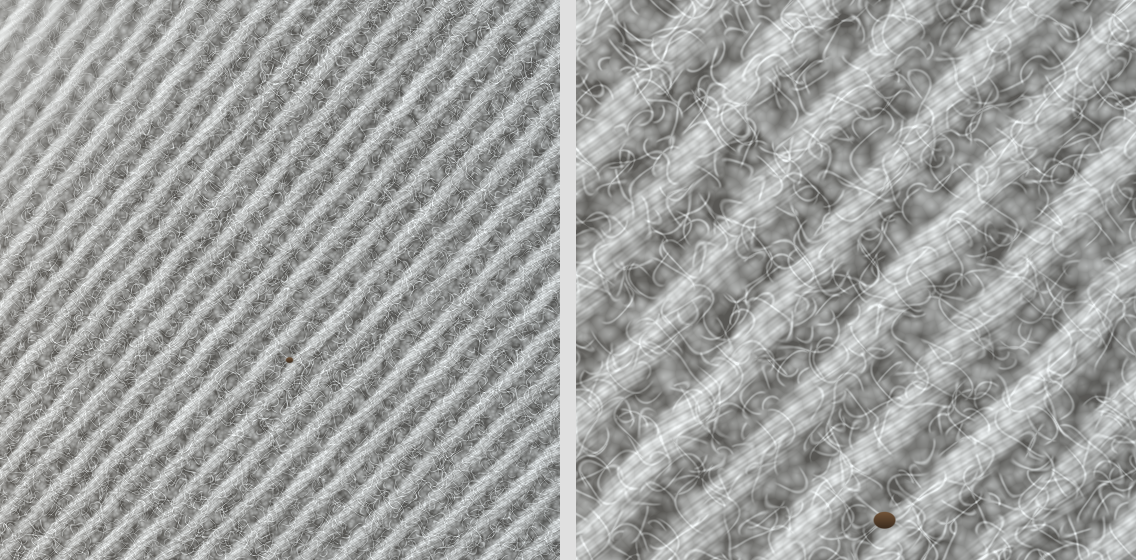
Left: the whole. Right: its middle third, enlarged.
A Shadertoy shader for this texture:

```glsl
// Pale ribbed cloth: diagonal twisted yarns, lumpy valleys and loose curled fibres.
#define RIBS vec2(15.8, 13.0) // ribs across and down
#define FAN 1.5            // how much the ribs fan out
#define RIB_HALF 0.32      // half width of a yarn, in rib spacings
#define PLIES 1.15         // twists per rib spacing along a yarn
#define TWIST 3.4          // slant of the twist
#define FIBRE_WIDTH 0.0014 // canvas units
#define FUZZ 0.40          // strength of the loose fibres
#define SHADOW vec3(0.345, 0.342, 0.330)
#define LIGHT vec3(0.925, 0.940, 0.942)
#define SPECK_POS vec2(0.517, 0.357)
#define SPECK_COLOR vec3(0.42, 0.31, 0.21)

const float TAU = 6.28318;

vec2 hash2(vec2 p) {
    vec3 q = fract(p.xyx * vec3(0.1031, 0.1030, 0.0973));
    q += dot(q, q.yzx + 33.33);
    return fract((q.xx + q.yz) * q.zy);
}

// Distance to the nearest scattered point
float cellular(vec2 p) {
    vec2 cell = floor(p), f = p - cell;
    float nearest = 2.0;
    for (int j = -1; j <= 1; j++)
        for (int i = -1; i <= 1; i++) {
            vec2 o = vec2(i, j);
            nearest = min(nearest, length(o + hash2(cell + o) - f));
        }
    return nearest;
}

// Smooth drifting variation from layered sines, about -1 to 1
float drift(vec2 p) {
    return 0.5 * sin(p.x + 1.7 * sin(p.y * 0.8)) + 0.5 * sin(p.y * 1.3 + 1.9 * sin(p.x * 0.7 + 2.0));
}

// One random crooked arc per cell: bright line with a soft dark edge
float curledFibres(vec2 p, float cells, float pixel) {
    p += 0.0035 * sin(p.yx * 160.0 + cells);
    p *= cells;
    float width = max(FIBRE_WIDTH, pixel) * cells;
    vec2 cell = floor(p), f = p - cell;
    float line = 0.0, halo = 0.0;
    for (int j = -1; j <= 1; j++)
        for (int i = -1; i <= 1; i++) {
            vec2 o = vec2(i, j);
            vec2 place = hash2(cell + o + cells), form = hash2(cell + o + 3.0 * cells);
            vec2 d = f - o - place;
            float r = length(d), turn = TAU * form.y;
            float facing = dot(d, vec2(cos(turn), sin(turn))) / max(r, 0.001);
            float arc = smoothstep(0.35, 0.65, facing);
            float gap = abs(r - mix(0.3, 0.85, form.x));
            line = max(line, arc * (1.0 - smoothstep(0.0, width, gap)));
            halo = max(halo, arc * (1.0 - smoothstep(width, 3.5 * width, gap)));
        }
    return line - 0.40 * halo;
}

void mainImage(out vec4 fragColor, in vec2 fragCoord) {
    float pixel = 1.0 / iResolution.y;
    vec2 p = fragCoord * pixel;
    vec2 c = p - 0.5;
    float focus = smoothstep(-0.1, 0.65, p.x + 0.8 * (1.0 - p.y));

    // Cloth coordinates: u counts ribs, v runs along them
    float u = RIBS.x * c.x - RIBS.y * c.y + FAN * (c.y * c.y - c.x * c.x);
    float v = RIBS.y * c.x + RIBS.x * c.y;
    u += 0.045 * drift(vec2(u * 1.3, v * 1.6)) + 0.015 * sin(v * 3.1 + 2.0 * sin(u));
    float rib = floor(u);
    float across = u - rib - 0.5;
    float ribSeed = hash2(vec2(rib + 50.0, 7.0)).x;

    // Twisted yarn: round body, plies and fine filaments
    float strand = (v - TWIST * across) * PLIES + 5.0 * ribSeed + 0.25 * sin(v * 0.9 + rib);
    float ply = cos(TAU * strand);
    float filament = sin(TAU * strand * 3.0 + 2.0 * sin(v * 1.7 + rib))
                   + 0.6 * sin(TAU * strand * 5.0 + 3.0 * sin(v * 2.3));
    float halfWidth = RIB_HALF + 0.015 * ply;
    float body = sqrt(max(0.0, 1.0 - across * across / (halfWidth * halfWidth)));
    float sheen = 1.0 - smoothstep(0.0, 0.2, abs(across + 0.07));
    float yarn = 0.27 + 0.42 * body - 0.42 * across + 0.07 * ply + 0.06 * filament * focus;
    yarn += 0.09 * sheen + 0.07 * drift(vec2(rib * 4.0, v * 0.9));

    // Valley: staggered cross threads with dark pits
    float valleyId = floor(u + 0.5);
    float cross = cos(TAU * (v * 1.5 + 0.5 * valleyId + 0.3 * (u - valleyId)));
    float lump = 1.0 - cellular(vec2(u * 3.0, v * 2.6) + 90.0);
    float valley = 0.09 + 0.42 * lump + 0.08 * cross;
    float cover = 1.0 - smoothstep(halfWidth - 0.13, halfWidth + 0.03, abs(across));
    float tone = mix(valley, yarn, cover);

    // Matted fuzz, denser in patches, and fine grain
    float patchy = 0.5 + 0.5 * drift(p * 17.0);
    tone = mix(tone, 0.47, 0.22 * patchy);
    float fuzz = 0.0;
    for (int k = 0; k < 3; k++)
        fuzz += curledFibres(p + 0.37 * float(k), 31.0 + 14.0 * float(k), pixel);
    tone += FUZZ * fuzz * mix(0.25, 1.0, focus) * mix(0.6, 1.0, patchy) * mix(1.0, 0.65, cover);
    tone += 0.32 * (0.45 - cellular(p * 130.0)) * focus;

    // Broad light: brighter at the upper left, cooler at the right
    tone += 0.12 * (1.0 - focus) - 0.04 * c.x;
    vec3 color = mix(SHADOW, LIGHT, clamp(tone, 0.0, 1.05));
    color += vec3(-0.012, 0.0, 0.010) * c.x;

    // Tiny seed husk caught in the fibres
    vec2 s = (p - SPECK_POS) * vec2(1.0, 1.3);
    float edge = length(s) - 0.0065;
    color = mix(color, SPECK_COLOR * (0.8 + 40.0 * s.y), 1.0 - smoothstep(-pixel, pixel, edge));

    fragColor = vec4(color, 1.0);
}
```
